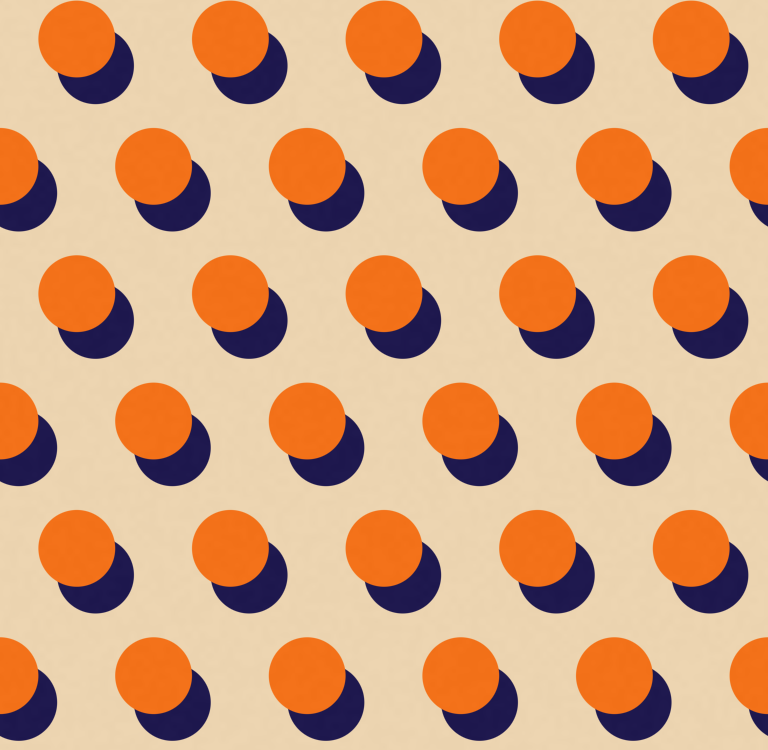
This pattern is drawn by a Shadertoy shader. Its source:

```glsl
// Staggered rows of orange discs, each with a navy drop shadow, on warm sand paper.

#define COLUMNS 5.0                        // discs across the canvas width
#define ROW_PITCH 0.829                    // row spacing, in column widths
#define FIRST_ROW 0.254                    // top edge to first row of centres
#define DISC_RADIUS 0.25
#define SHADOW_OFFSET vec2(0.122, 0.174)   // right and down
#define EDGE_SOFTNESS 0.003
#define GRAIN_SCALE 22.0                   // grain cells per column width
#define GRAIN_AMOUNT 0.012
#define SAND vec3(0.925, 0.831, 0.690)
#define ORANGE vec3(0.953, 0.443, 0.098)
#define NAVY vec3(0.118, 0.094, 0.306)

float hash(vec2 p) {
    vec3 q = fract(vec3(p.xyx) * 0.1031);
    q += dot(q, q.yzx + 33.33);
    return fract((q.x + q.y) * q.z);
}

float valueNoise(vec2 p) {
    vec2 cell = floor(p);
    vec2 t = fract(p);
    t = t * t * (3.0 - 2.0 * t);
    float lower = mix(hash(cell), hash(cell + vec2(1.0, 0.0)), t.x);
    float upper = mix(hash(cell + vec2(0.0, 1.0)), hash(cell + 1.0), t.x);
    return mix(lower, upper, t.y);
}

float discCoverage(vec2 p, float softness) {
    return 1.0 - smoothstep(-softness, softness, length(p) - DISC_RADIUS);
}

// Position relative to the nearest disc centre; cells are centred on disc plus shadow.
vec2 staggeredCell(vec2 p) {
    vec2 pairCentre = 0.5 * SHADOW_OFFSET;
    vec2 q = p - vec2(0.5, FIRST_ROW) - pairCentre;
    float row = floor(q.y / ROW_PITCH + 0.5);
    q.y -= row * ROW_PITCH;
    q.x += 0.5 * mod(row, 2.0);
    q.x -= floor(q.x + 0.5);
    return q + pairCentre;
}

void mainImage(out vec4 fragColor, in vec2 fragCoord) {
    // Column widths, measured from the top left corner
    float pixel = COLUMNS / iResolution.x;
    vec2 p = vec2(fragCoord.x, iResolution.y - fragCoord.y) * pixel;
    float softness = max(EDGE_SOFTNESS, 0.75 * pixel);

    // Shadow below, disc on top
    vec2 local = staggeredCell(p);
    vec3 color = mix(SAND, NAVY, discCoverage(local - SHADOW_OFFSET, softness));
    color = mix(color, ORANGE, discCoverage(local, softness));

    // Faint paper grain
    color += GRAIN_AMOUNT * (valueNoise(p * GRAIN_SCALE) - 0.5);

    fragColor = vec4(color, 1.0);
}
```
